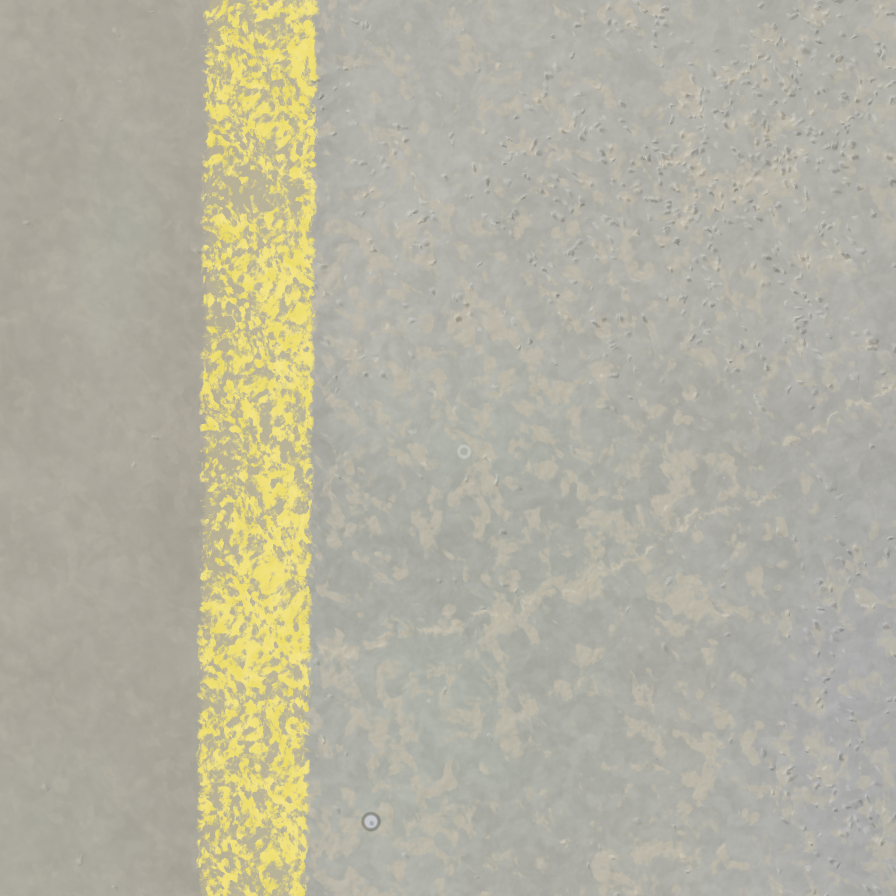
This texture is drawn by a three.js fragment shader. Its source:

```glsl
// Worn concrete floor with a flaking yellow stripe, pale cracks, scuffs and pits.
#define PAINT_COLOR vec3(0.950, 0.890, 0.47)
#define WARM_FLOOR vec3(0.680, 0.663, 0.618)
#define COOL_FLOOR vec3(0.696, 0.692, 0.664)
#define GREEN_STAIN vec3(0.655, 0.674, 0.636)
#define BLUE_STAIN vec3(0.657, 0.661, 0.661)
#define DUST_COLOR vec3(0.752, 0.728, 0.662)
#define PAINT_COVER 0.505
#define CHIP_SCALE 175.0
#define SCUFF_SCALE 72.0
#define PIT_SCALE 130.0
#define CRACK_WIDTH 0.0044

varying vec2 vUv;

vec2 hash2(vec2 p) {
  vec3 q = fract(vec3(p.xyx) * vec3(0.1031, 0.1030, 0.0973));
  q += dot(q, q.yzx + 33.33);
  return fract((q.xx + q.yz) * q.zy);
}

// x: nearest point distance, y: blended cell value, z: nearest cell value
vec3 cells(vec2 p) {
  vec2 id = floor(p), f = fract(p);
  float nearest = 9.0, sum = 0.0, weight = 0.0, value = 0.0;
  for (int j = -1; j <= 1; j++) {
    for (int i = -1; i <= 1; i++) {
      vec2 g = vec2(float(i), float(j));
      vec2 d = g + hash2(id + g + 50.0) - f;
      float dd = dot(d, d);
      float v = hash2(id + g + 217.0).x;
      float w = exp(-5.0 * dd);
      sum += w * v;
      weight += w;
      if (dd < nearest) { nearest = dd; value = v; }
    }
  }
  return vec3(sqrt(nearest), sum / weight, value);
}

float layers(vec2 p) {
  return 0.55 * cells(p).y + 0.3 * cells(p * 2.1 + 7.3).y + 0.15 * cells(p * 4.3 + 19.1).y;
}

float segment(vec2 p, vec2 a, vec2 b) {
  vec2 d = b - a;
  return length(p - a - d * clamp(dot(p - a, d) / dot(d, d), 0.0, 1.0));
}

float blob(vec2 p, vec2 center, vec2 size) {
  vec2 d = (p - center) / size;
  return exp(-dot(d, d));
}

float ring(vec2 p, float radius, float width) {
  return 1.0 - smoothstep(width * 0.2, width, abs(length(p) - radius));
}

void main() {
  vec2 uv = vUv;
  vec2 warp = vec2(sin(uv.y * 61.0 + 2.0 * sin(uv.x * 43.0)),
                   sin(uv.x * 71.0 + 2.0 * sin(uv.y * 37.0))) * 0.003;
  vec2 p = uv + warp;
  float broad = layers(uv * 6.0);
  float grain = layers(p * 85.0);
  float relief = layers((p + vec2(0.0025, -0.0025)) * 85.0) - grain;

  // Stripe edges lean slightly with height
  float left = mix(0.222, 0.231, uv.y);
  float right = mix(0.341, 0.352, uv.y);
  float rightSide = smoothstep(left, right, uv.x);

  // Floor tint and stains
  vec3 color = mix(WARM_FLOOR, COOL_FLOOR, rightSide);
  float green = blob(uv, vec2(0.56, 0.38), vec2(0.25, 0.22)) + 0.5 * blob(uv, vec2(0.5, 0.08), vec2(0.3, 0.15))
              + 0.45 * blob(uv, vec2(0.13, 0.74), vec2(0.05, 0.12)) + 0.4 * blob(uv, vec2(0.06, 0.08), vec2(0.08, 0.1));
  color = mix(color, GREEN_STAIN, clamp(green * (0.25 + broad), 0.0, 0.85));
  float blue = blob(uv, vec2(0.97, 0.2), vec2(0.15, 0.36));
  color = mix(color, BLUE_STAIN, clamp(blue * (0.3 + broad), 0.0, 0.9));
  color -= vec3(0.018, 0.021, 0.024) * blob(uv, vec2(left - 0.02, 0.45), vec2(0.05, 0.45));
  color -= 0.02 * blob(uv, vec2(right + 0.01, 0.55), vec2(0.025, 0.6));
  color += (broad - 0.5) * 0.06 + (grain - 0.5) * mix(0.045, 0.07, rightSide);
  color += relief * mix(0.04, 0.08, rightSide);

  // Dusty scuffs in loose clusters
  vec2 slanted = vec2(p.x + 0.35 * p.y, p.y * 0.85 - 0.2 * p.x);
  float cluster = layers(uv * 13.0 + 4.0) - 0.5;
  float scuff = layers(slanted * SCUFF_SCALE + 31.0);
  float scuffArea = mix(0.25, 1.0, rightSide) * (1.0 - 0.3 * smoothstep(0.75, 1.0, uv.x));
  color = mix(color, DUST_COLOR + relief * 0.08, 0.8 * scuffArea * smoothstep(0.53, 0.74, scuff + 0.3 * cluster));

  // Sparse pits with a lit rim, thickest at the upper right
  float pitArea = 0.02 + 0.6 * blob(uv, vec2(0.83, 0.88), vec2(0.24, 0.18)) + 0.3 * blob(uv, vec2(0.84, 0.66), vec2(0.13, 0.08))
                + 0.1 * blob(uv, vec2(0.45, 0.85), vec2(0.18, 0.25)) + 0.28 * blob(uv, vec2(0.95, 0.2), vec2(0.08, 0.3));
  pitArea *= mix(0.3, 1.0, rightSide) * clamp(0.7 + 4.0 * cluster, 0.0, 1.4);
  vec2 pitPlace = p + (vec2(grain, scuff) - 0.5) * 0.012;
  vec3 pit = cells(pitPlace * PIT_SCALE);
  vec3 rim = cells((pitPlace + vec2(0.0022, -0.0022)) * PIT_SCALE);
  float depth = 0.4 + 0.9 * fract(pit.z * 37.0);
  color += 0.06 * (1.0 - smoothstep(0.05, 0.65, rim.x)) * step(rim.z, pitArea * 0.6);
  color -= 0.12 * depth * (1.0 - smoothstep(0.0, 0.58, pit.x)) * step(pit.z, pitArea * 0.5);

  // Pale cracks, broken by the grain
  vec2 c = p + (vec2(grain, scuff) - 0.5) * 0.024;
  float crack = segment(c, vec2(0.345, 0.271), vec2(0.456, 0.286));
  crack = min(crack, segment(c, vec2(0.456, 0.286), vec2(0.560, 0.320)));
  crack = min(crack, segment(c, vec2(0.560, 0.320), vec2(0.677, 0.360)));
  crack = min(crack, segment(c, vec2(0.677, 0.360), vec2(0.780, 0.420)));
  crack = min(crack, segment(c, vec2(0.780, 0.420), vec2(0.870, 0.447)));
  crack = min(crack, segment(c, vec2(0.830, 0.486), vec2(0.900, 0.512)));
  crack = min(crack, segment(c, vec2(0.900, 0.512), vec2(0.950, 0.550)));
  crack = min(crack, segment(c, vec2(0.950, 0.550), vec2(1.010, 0.572)));
  float crackWidth = CRACK_WIDTH * (0.3 + 1.4 * broad);
  float crackMask = 1.0 - smoothstep(crackWidth * 0.2, crackWidth * 1.9, crack);
  color = mix(color, DUST_COLOR + 0.012 + relief * 0.2, 0.9 * crackMask * smoothstep(0.3, 0.55, grain));

  // Flaked paint, with a bare band near the top
  float chips = layers((p + 0.3 * warp.yx) * CHIP_SCALE * vec2(1.0, 0.85) + 11.0);
  float across = (uv.x - left) / (right - left);
  float wear = 0.16 * (broad - 0.5) + 0.2 * cluster + 0.06 * (across - 0.5) * smoothstep(0.2, 0.4, uv.y);
  wear -= 0.24 * blob(uv, vec2(0.285, 0.785 - 0.1 * (uv.x - 0.285)), vec2(0.1, 0.012));
  wear += 0.09 * blob(uv, vec2(0.34, 0.92), vec2(0.025, 0.12)) + 0.07 * blob(uv, vec2(0.31, 0.34), vec2(0.04, 0.06));
  float ragged = (chips - 0.5) * 0.012;
  float stripe = smoothstep(left - 0.003, left + 0.003, uv.x + ragged)
               * (1.0 - smoothstep(right - 0.003, right + 0.003, uv.x - ragged));
  float paint = stripe * smoothstep(-0.17, 0.17, chips + wear - 1.0 + PAINT_COVER);
  color = mix(color, vec3(0.735, 0.705, 0.585), stripe * 0.75);
  color = mix(color, PAINT_COLOR + (grain - 0.5) * vec3(0.05, 0.06, 0.2), paint * 0.95);

  // Small bolt head and round scar
  vec2 bolt = uv - vec2(0.414, 0.083);
  color = mix(color, vec3(0.78, 0.79, 0.81), ring(bolt, 0.004, 0.006));
  color -= 0.16 * ring(bolt, 0.009, 0.003) + 0.13 * ring(bolt - vec2(0.001, -0.002), 0.0, 0.004);
  color += 0.08 * ring(uv - vec2(0.518, 0.496), 0.006, 0.003);

  gl_FragColor = vec4(clamp(color, 0.0, 1.0), 1.0);
}
```
